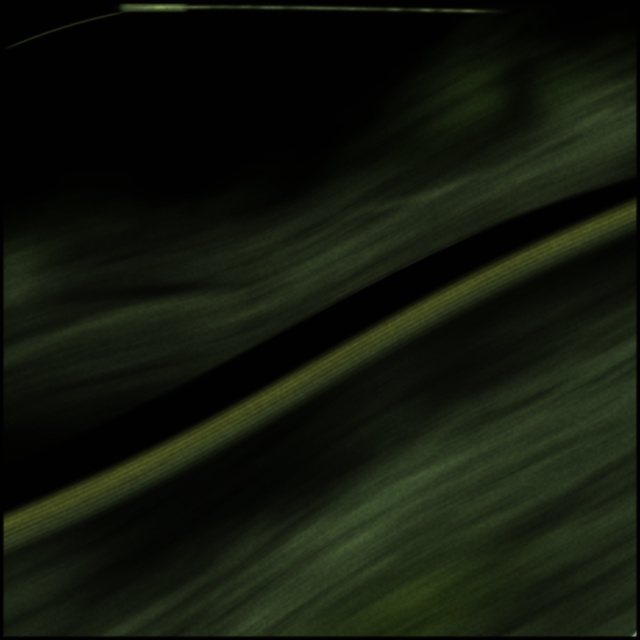
Write a Shadertoy shader that draws this texture.

```glsl
// A dark leaf seen close: a pale midrib crosses it diagonally beside a black
// groove. Soft elliptical glows shape both blades, and noise stretched along
// the slanted flow of the veins adds the fibres.

float hash(vec2 p) {
    vec3 q = fract(vec3(p.xyx) * 0.1031);
    q += dot(q, q.yzx + 33.33);
    return fract((q.x + q.y) * q.z);
}

float noise(vec2 p) {
    vec2 i = floor(p), f = fract(p);
    f = f * f * (3.0 - 2.0 * f);
    return mix(mix(hash(i), hash(i + vec2(1, 0)), f.x),
               mix(hash(i + vec2(0, 1)), hash(i + vec2(1, 1)), f.x), f.y);
}

float fbm(vec2 p) {
    float sum = 0.0, amp = 0.5;
    for (int i = 0; i < 4; i++) {
        sum += amp * noise(p);
        p = p * 2.03 + 17.1;
        amp *= 0.5;
    }
    return sum / 0.9375;
}

// Gaussian spot whose long axis follows the given slope
float glow(vec2 p, vec2 centre, vec2 radius, float slope) {
    vec2 d = p - centre;
    d.y -= slope * d.x;
    d /= radius;
    return exp(-dot(d, d));
}

float line(float d, float width) {
    return exp(-d * d / (width * width));
}

float span(float x, float a, float b, float soft) {
    return smoothstep(a - soft, a + soft, x) * (1.0 - smoothstep(b - soft, b + soft, x));
}

float ribHeight(float x) {
    return 0.167 + 0.507 * x - 0.012 * sin(6.2832 * x);
}

vec3 upperBlade(vec2 p, float edge) {
    float flow = p.y - 0.43 * p.x + 0.03 * sin(3.1416 * p.x) - 0.012 * sin(9.0 * p.x + 1.0);
    float fibre = fbm(vec2(p.x * 5.0, flow * 55.0));
    float cloud = fbm(vec2(p.x * 7.0, flow * 13.0) + 5.0);

    // Ragged fade into the black upper left
    float top = mix(0.65 + 0.1 * p.x, 0.97, smoothstep(0.45, 0.78, p.x));
    float lit = 1.0 - smoothstep(-0.1, 0.05, p.y - top + 0.16 * (cloud - 0.5));
    lit *= smoothstep(0.0, 0.2, edge + 0.36 * p.x);

    float light = 0.34;
    light += 0.42 * glow(p, vec2(0.44, 0.58), vec2(0.16, 0.085), 0.45);
    light += 0.40 * glow(p, vec2(0.72, 0.685), vec2(0.25, 0.045), 0.45);
    light += 0.28 * glow(p, vec2(0.95, 0.79), vec2(0.12, 0.07), 0.55);
    light += 0.36 * glow(p, vec2(0.02, 0.57), vec2(0.05, 0.07), 0.2);
    light += 0.32 * glow(p, vec2(0.74, 0.87), vec2(0.06, 0.055), 0.3);
    light += 0.35 * glow(p, vec2(0.90, 0.845), vec2(0.07, 0.045), 0.3);
    light -= 0.28 * glow(p, vec2(0.81, 0.86), vec2(0.035, 0.06), 0.0);
    light -= 0.30 * glow(p, vec2(0.27, 0.548), vec2(0.13, 0.013), 0.08);
    light -= 0.18 * glow(p, vec2(0.60, 0.76), vec2(0.10, 0.03), 0.35);

    // Raised veins
    float veinA = 0.44 + 0.43 * p.x - 0.42 * p.x * p.x;
    float veinB = 0.674 + 0.22 * (p.x - 0.586) + 0.55 * pow(max(p.x - 0.586, 0.0), 2.0);
    light += 0.26 * line(p.y - veinA, 0.011) * (1.0 - smoothstep(0.25, 0.42, p.x));
    light += 0.34 * line(p.y - veinB, 0.008) * span(p.x, 0.56, 0.98, 0.07);

    light *= lit * (0.45 + 1.1 * fibre) * (0.65 + 0.7 * cloud);
    float grey = 1.0 - smoothstep(0.0, 0.1, p.y - veinB);
    vec3 col = mix(vec3(0.15, 0.22, 0.09), vec3(0.19, 0.24, 0.14), grey) * light;

    // Glint on the lip of the groove
    float glint = line(edge - 0.003, 0.0028) * span(p.x, 0.5, 0.74, 0.08);
    col += vec3(0.18, 0.21, 0.15) * glint * (0.4 + noise(p * 70.0));
    return col * smoothstep(0.0, 0.012, edge);
}

vec3 lowerBlade(vec2 p) {
    float flow = p.y - 0.58 * p.x + 0.012 * sin(8.0 * p.x);
    float fibre = fbm(vec2(p.x * 5.0, flow * 50.0) + 40.0);
    float cloud = fbm(vec2(p.x * 6.0, flow * 12.0) + 70.0);
    float depth = 0.56 * p.x - 0.05 - p.y;

    float light = 0.08 + 0.58 * smoothstep(-0.05, 0.06, depth + 0.06 * (cloud - 0.5));
    light += 0.26 * glow(p, vec2(0.50, 0.11), vec2(0.17, 0.09), 0.6);
    light += 0.22 * glow(p, vec2(0.78, 0.31), vec2(0.25, 0.05), 0.58);
    light += 0.24 * glow(p, vec2(0.60, 0.36), vec2(0.09, 0.07), 0.4);
    light += 0.20 * glow(p, vec2(0.86, 0.49), vec2(0.16, 0.06), 0.5);
    light += 0.34 * glow(p, vec2(0.03, 0.07), vec2(0.12, 0.07), 0.3);
    light -= 0.26 * glow(p, vec2(0.82, 0.16), vec2(0.14, 0.025), 0.65);
    light -= 0.20 * glow(p, vec2(0.93, 0.06), vec2(0.12, 0.06), 0.5);
    light += 0.12 * line(p.y - 0.235 - 0.42 * (p.x - 0.6), 0.006) * span(p.x, 0.57, 0.74, 0.04);

    light = max(light, 0.0) * (0.45 + 1.1 * fibre) * (0.7 + 0.6 * cloud);
    float green = glow(p, vec2(0.64, 0.03), vec2(0.18, 0.08), 0.4);
    return mix(vec3(0.185, 0.24, 0.14), vec3(0.17, 0.24, 0.08), green) * light;
}

void mainImage(out vec4 fragColor, in vec2 fragCoord) {
    vec2 p = fragCoord / iResolution.xy;
    float rib = p.y - ribHeight(p.x);
    float edge = rib - 0.095 + 0.05 * p.x * p.x * p.x;
    float halfWidth = 0.031 - 0.008 * p.x;

    vec3 col = upperBlade(p, edge);
    col += lowerBlade(p) * (1.0 - smoothstep(-0.03, 0.0, rib));

    // Midrib: yellow above, greyer and softer below, with fine ridges
    float body = smoothstep(-halfWidth - 0.018, -halfWidth + 0.014, rib)
               * (1.0 - smoothstep(halfWidth - 0.02, halfWidth + 0.004, rib));
    vec3 ribCol = mix(vec3(0.18, 0.225, 0.12), vec3(0.27, 0.30, 0.12), smoothstep(-0.025, 0.008, rib));
    ribCol *= 0.74 + 0.36 * fbm(vec2(p.x * 9.0, rib * 110.0)) + 0.07 * sin(rib * 850.0);
    col = mix(col, ribCol, body);

    // Worn rim along the top and the pale lower right corner
    float rim = line(p.y - 0.985 - 0.004 * sin(5.0 * p.x), 0.003) * span(p.x, 0.2, 0.77, 0.03);
    float arc = line(p.y - 0.92 - 0.44 * p.x + 0.65 * p.x * p.x, 0.002) * span(p.x, 0.015, 0.19, 0.015);
    float chip = span(p.x, 0.19, 0.29, 0.008) * span(p.y, 0.982, 0.995, 0.003);
    col += vec3(0.27, 0.32, 0.19) * (rim * (0.4 + 0.8 * noise(p * 60.0)) + 0.45 * arc + 0.8 * chip);
    col += 0.45 * line(p.y - p.x + 0.985, 0.004) * smoothstep(0.98, 0.99, p.x);

    // Film grain and black frame
    col *= 0.92 + 0.16 * noise(p * 230.0);
    vec2 margin = min(p, 1.0 - p);
    col *= smoothstep(0.003, 0.008, min(margin.x, margin.y));
    fragColor = vec4(max(col, 0.0) + vec3(0.004, 0.005, 0.002), 1.0);
}
```
